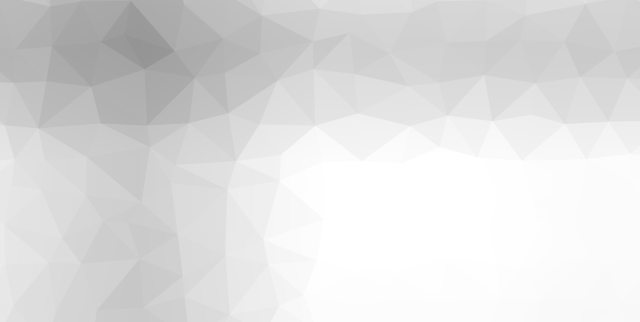
This background is drawn by a Shadertoy shader. Its source:

```glsl
const vec2 CELL = vec2(0.136, 0.1153);         // mesh spacing, in canvas heights
const vec2 BAND_CROSSING = vec2(0.4275, 0.865); // darkest point of the two bands
const float JITTER = 0.62;
const float FACE_CONTRAST = 0.14;
const float FACE_GRADIENT = 0.2;

float hash(vec2 p) {
    return fract(sin(dot(p, vec2(127.1, 311.7))) * 43758.5453);
}

// Darkness of a vertical band, fading linearly to each side
float verticalBand(float offset) {
    float reach = offset < 0.0 ? 0.75 : 0.545;
    return 0.21 * max(1.0 - abs(offset) / reach, 0.0);
}

// Darkness of a horizontal band, with a rounder fall below its axis
float horizontalBand(float offset) {
    float fall = offset > 0.0 ? offset * 2.25 : pow(-offset / 0.35, 1.3);
    return 0.2 * max(1.0 - fall, 0.0);
}

// Smooth brightness field sampled by the mesh
float tone(vec2 p, vec2 crossing) {
    vec2 offset = p - crossing;
    float shade = verticalBand(offset.x) + horizontalBand(offset.y);
    float rightTint = 0.014 * smoothstep(1.45, 1.85, p.x);
    float lowTint = 0.012 * smoothstep(0.25, 0.0, p.y);
    return 1.0 - shade - rightTint - lowTint;
}

// Jittered lattice point
vec2 meshVertex(vec2 id) {
    vec2 shift = vec2(hash(id), hash(id + 41.3)) - 0.5;
    return BAND_CROSSING + (id + JITTER * shift) * CELL;
}

float cross2(vec2 a, vec2 b) {
    return a.x * b.y - a.y * b.x;
}

// Signed distance to an edge line, positive on its left
float edgeDistance(vec2 p, vec2 a, vec2 b) {
    return cross2(normalize(b - a), p - a);
}

// Weighted brightness and coverage of one triangle
vec2 face(vec2 p, vec2 a, vec2 b, vec2 c, float pixel) {
    float winding = sign(cross2(b - a, c - a));
    float inside = winding * edgeDistance(p, a, b);
    inside = min(inside, winding * edgeDistance(p, b, c));
    inside = min(inside, winding * edgeDistance(p, c, a));
    float coverage = clamp(inside / pixel + 0.5, 0.0, 1.0);

    vec2 center = (a + b + c) / 3.0;
    float flatTone = tone(center, BAND_CROSSING);
    float variation = (hash(center * 17.0) - 0.5) * FACE_CONTRAST;
    float brightness = mix(flatTone, tone(p, BAND_CROSSING), FACE_GRADIENT);
    brightness += variation * (1.0 - flatTone);
    return vec2(brightness, 1.0) * coverage;
}

// Quad split along its shorter diagonal
vec2 splitQuad(vec2 p, vec2 id, float pixel) {
    vec2 a = meshVertex(id);
    vec2 b = meshVertex(id + vec2(1.0, 0.0));
    vec2 c = meshVertex(id + vec2(1.0, 1.0));
    vec2 d = meshVertex(id + vec2(0.0, 1.0));
    if (distance(a, c) < distance(b, d)) {
        return face(p, a, b, c, pixel) + face(p, a, c, d, pixel);
    }
    return face(p, a, b, d, pixel) + face(p, b, c, d, pixel);
}

void mainImage(out vec4 fragColor, in vec2 fragCoord) {
    vec2 p = fragCoord / iResolution.y;
    float pixel = 1.0 / iResolution.y;
    vec2 home = floor((p - BAND_CROSSING) / CELL);

    // Blend every nearby face by its coverage
    vec2 total = vec2(tone(p, BAND_CROSSING), 1.0) * 0.001;
    for (int y = -1; y <= 1; y++) {
        for (int x = -1; x <= 1; x++) {
            total += splitQuad(p, home + vec2(x, y), pixel);
        }
    }
    fragColor = vec4(vec3(clamp(total.x / total.y, 0.0, 1.0)), 1.0);
}
```
